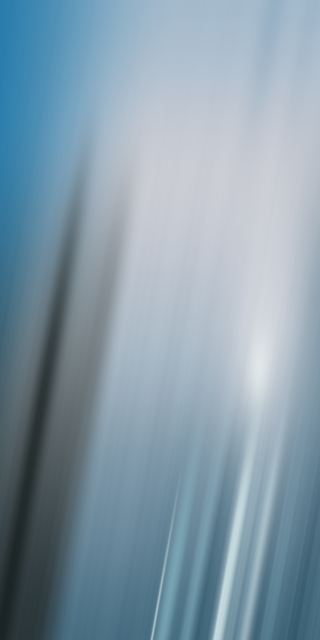
This background is drawn by a Shadertoy shader. Its source:

```glsl
// Slanted motion-blurred light streaks over a soft blue, silver and slate gradient.

float hash(float n) {
    return fract(sin(n * 127.1) * 43758.55);
}

// Soft bell profile around a centre.
float bell(float x, float centre, float width) {
    float d = (x - centre) / width;
    return exp(-d * d);
}

// One-dimensional cellular noise: soft ridges at jittered points, roughly -0.5 to 0.5.
float ridges(float x) {
    float cell = floor(x), sum = 0.0;
    for (float i = -1.0; i <= 1.0; i++) {
        float id = cell + i;
        float centre = id + 0.2 + 0.6 * hash(id);
        sum += (hash(id + 31.7) - 0.5) * bell(x, centre, 0.42);
    }
    return sum;
}

// Vertical sweep from slate through silver to pale blue.
vec3 skyColor(float y) {
    vec3 c = mix(vec3(0.27, 0.42, 0.50), vec3(0.46, 0.57, 0.64), smoothstep(-0.05, 0.27, y));
    c = mix(c, vec3(0.67, 0.73, 0.78), smoothstep(0.20, 0.50, y));
    c = mix(c, vec3(0.79, 0.80, 0.83), smoothstep(0.42, 0.72, y));
    return mix(c, vec3(0.64, 0.73, 0.80), smoothstep(0.72, 1.02, y));
}

void mainImage(out vec4 fragColor, in vec2 fragCoord) {
    vec2 uv = fragCoord / iResolution.xy;
    float x = uv.x, y = uv.y;
    float s = x - 0.35 * y; // constant along each streak

    vec3 color = skyColor(y);

    // Blue haze on the left and cool shade on the right
    vec3 haze = mix(vec3(0.22, 0.30, 0.33), vec3(0.14, 0.48, 0.67), smoothstep(0.25, 0.85, y));
    color = mix(color, haze, 1.0 - smoothstep(-0.08, 0.20 + 0.36 * y, x));
    float rightShade = smoothstep(0.84, 1.08, x) * (1.0 - smoothstep(0.45, 0.95, y));
    color = mix(color, vec3(0.30, 0.44, 0.52), 0.55 * rightShade);

    // Brown-grey shadow band and its dark core
    float band = smoothstep(-0.22, 0.0, s) * (1.0 - smoothstep(0.10, 0.22, s));
    vec3 brown = mix(vec3(0.16, 0.20, 0.21), vec3(0.47, 0.50, 0.51), smoothstep(0.0, 0.55, y));
    color = mix(color, brown, 0.88 * band * (1.0 - smoothstep(0.32, 0.84, y)));
    float coreFade = 1.0 - smoothstep(0.35, 0.89, y);
    color = mix(color, vec3(0.07, 0.10, 0.10), 0.72 * coreFade * bell(s, 0.0, 0.034));
    float edgeFade = (1.0 - smoothstep(0.5, 0.82, y)) * smoothstep(0.05, 0.45, y);
    color = mix(color, vec3(0.33, 0.36, 0.37), 0.33 * edgeFade * bell(s, 0.145, 0.035));

    // Elongated pale glow
    float gx = x - 0.81 - 0.14 * (y - 0.43);
    float halo = exp(-gx * gx / 0.012 - pow((y - 0.48) / 0.17, 2.0));
    float heart = exp(-gx * gx / 0.0012 - pow((y - 0.425) / 0.055, 2.0));
    color = mix(color, vec3(0.87, 0.87, 0.89), 0.72 * halo);
    color = mix(color, vec3(0.92, 0.95, 0.94), 0.65 * heart);

    // Layered fine streaks, strongest at the lower right
    float low = 1.0 - smoothstep(0.08, 0.42, y);
    float right = smoothstep(0.40, 0.52, s);
    float grain = 0.0, frequency = 14.0, weight = 0.5;
    for (int i = 0; i < 4; i++) {
        grain += weight * ridges(s * frequency + float(i) * 17.3);
        frequency *= 2.1;
        weight *= 0.75;
    }
    float fade = 1.0 - smoothstep(0.25, 0.95, y);
    color += grain * (0.012 + 0.035 * fade + 0.20 * low * right) * vec3(0.95, 1.0, 1.0);

    // Dark gaps between the lower beams
    float gaps = bell(s, 0.625, 0.03) + 0.6 * bell(s, 0.45, 0.035) + 0.8 * bell(s, 0.94, 0.07);
    color = mix(color, vec3(0.19, 0.34, 0.41), 0.45 * low * min(gaps, 1.0));

    // Teal and white beams
    float teal = bell(s, 0.505, 0.025) + 0.65 * bell(s, 0.578, 0.018) + 0.5 * bell(s, 0.83, 0.022);
    color = mix(color, vec3(0.53, 0.72, 0.77), 0.65 * low * min(teal, 1.0));
    float beamFade = 1.0 - smoothstep(0.18, 0.42, y);
    float beams = bell(s, 0.68, 0.019) + 0.65 * bell(s, 0.762, 0.021) + 0.35 * bell(s, 0.718, 0.012);
    color = mix(color, vec3(0.84, 0.91, 0.92), 0.82 * beamFade * min(beams, 1.0));
    float glints = 0.6 * bell(s, 0.474, 0.004) + 0.5 * bell(s, 0.671, 0.005);
    color = mix(color, vec3(0.89, 0.96, 0.96), glints * (1.0 - smoothstep(0.02, 0.32, y)));

    // Faint cool rays at the upper right
    float rays = bell(s, 0.51, 0.035) + 0.5 * bell(s, 0.63, 0.03);
    color -= vec3(0.055, 0.04, 0.03) * rays * smoothstep(0.62, 0.95, y);

    fragColor = vec4(clamp(color, 0.0, 1.0), 1.0);
}
```
